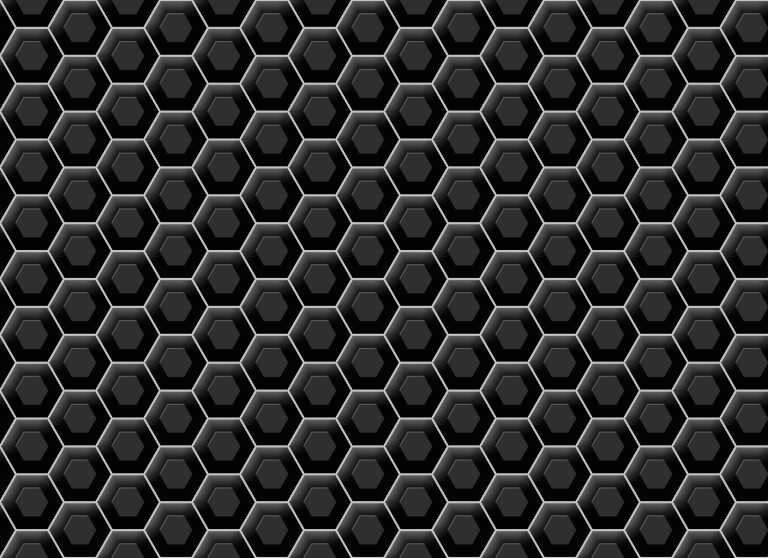
Reproduce this pattern procedurally as a Shadertoy shader.

```glsl
#define COLUMNS 16.0
#define ROWS 10.0
#define FIRST_COLUMN 0.667        // first centre, in column steps
#define LINE_HALF_WIDTH 0.038     // in cell apothems
#define CORE_SIZE 0.51
#define RIM_HALF_WIDTH 0.022
#define LIGHT_DIR vec2(-0.5, 0.866)
#define LINE_COLOR vec3(0.76)
#define CORE_COLOR vec3(0.185)
#define RIM_COLOR vec3(0.34)
#define SHADOW_COLOR vec3(0.012)
#define LIT_COLOR vec3(0.40)

const float SQRT3 = 1.7320508;

// Offset from the nearest centre of a flat-topped honeycomb with apothem 1
vec2 hexOffset(vec2 p) {
    vec2 halfPeriod = vec2(SQRT3, 1.0);
    vec2 a = mod(p + halfPeriod, 2.0 * halfPeriod) - halfPeriod;
    vec2 b = mod(p, 2.0 * halfPeriod) - halfPeriod;
    return dot(a, a) < dot(b, b) ? a : b;
}

// Hexagonal radius: 0 at the centre, 1 on the cell boundary
float hexRadius(vec2 p) {
    p = abs(p);
    return max(p.y, dot(p, vec2(0.5 * SQRT3, 0.5)));
}

// Antialiased coverage of the region where d is negative
float coverage(float d, float pixel) {
    return clamp(0.5 - d / pixel, 0.0, 1.0);
}

void mainImage(out vec4 fragColor, in vec2 fragCoord) {
    vec2 grid = vec2(COLUMNS * SQRT3, ROWS * 2.0);
    vec2 p = fragCoord / iResolution.xy * grid;
    float pixel = grid.y / iResolution.y;

    vec2 cell = hexOffset(p - vec2(FIRST_COLUMN * SQRT3, 0.0));
    float radius = hexRadius(cell);
    float facing = dot(cell, LIGHT_DIR) / max(length(cell), 1e-4);

    // Bevel: lit from the upper left, fading down toward the core
    float depth = clamp((radius - CORE_SIZE) / (1.0 - CORE_SIZE), 0.0, 1.0);
    float lit = smoothstep(0.05, 0.78, facing) * mix(0.12, 1.0, depth);
    vec3 color = mix(SHADOW_COLOR, LIT_COLOR, lit);

    // Flat core with a fine rim on its two lit sides
    float core = coverage(radius - CORE_SIZE, max(pixel, 0.05));
    color = mix(color, CORE_COLOR, core);
    float rim = coverage(abs(radius - CORE_SIZE) - RIM_HALF_WIDTH, pixel);
    color = mix(color, RIM_COLOR, rim * smoothstep(0.42, 0.58, facing));

    // Bright lines between the cells
    float line = coverage(1.0 - radius - LINE_HALF_WIDTH, pixel);
    color = mix(color, LINE_COLOR, line);

    fragColor = vec4(color, 1.0);
}
```
